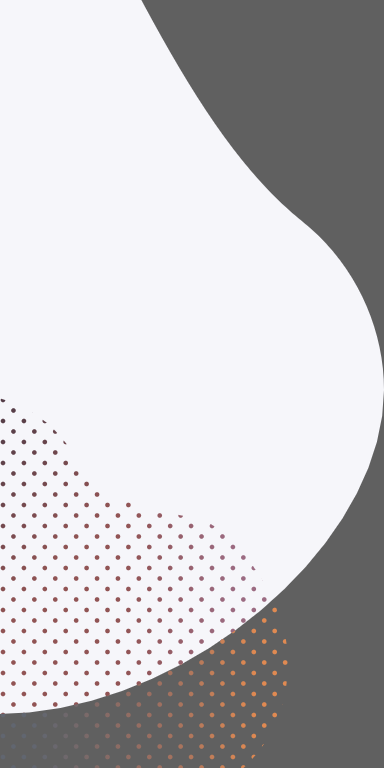
Reproduce this background procedurally as a Shadertoy shader.

```glsl
// Pale flowing blob on grey with a staggered field of coloured dots in its lower left.

// Layout units: the canvas spans DESIGN, with y measured down from the top.
const vec2 DESIGN = vec2(384.0, 768.0);
const int CURVE_STEPS = 18;

const vec2 DOT_ORIGIN = vec2(3.0, 421.0);
const vec2 DOT_SPACING = vec2(10.45, 10.5);
const float DOT_RADIUS = 2.3;

const vec3 GREY = vec3(0.376);
const vec3 PALE = vec3(0.965, 0.965, 0.982);
const vec3 DOT_DARK = vec3(0.33, 0.24, 0.28);
const vec3 DOT_RED = vec3(0.57, 0.33, 0.33);
const vec3 DOT_MAUVE = vec3(0.61, 0.42, 0.51);
const vec3 DOT_SLATE = vec3(0.38, 0.40, 0.44);
const vec3 DOT_BROWN = vec3(0.60, 0.43, 0.38);
const vec3 DOT_ORANGE = vec3(0.88, 0.54, 0.32);

// Chains of cubic Bezier curves; each curve starts where the last one ends.
const int BLOB_CURVES = 3;
const vec2 BLOB_EDGE[10] = vec2[10](
    vec2(136, -10), vec2(188, 88), vec2(238, 170),
    vec2(303, 222), vec2(353, 262), vec2(384, 325),
    vec2(384, 390), vec2(384, 545), vec2(185, 714), vec2(-2, 714));

const int FIELD_CURVES = 4;
const vec2 FIELD_EDGE[13] = vec2[13](
    vec2(-5, 397), vec2(45, 410), vec2(66, 440),
    vec2(82, 468), vec2(100, 500), vec2(150, 510),
    vec2(190, 517), vec2(228, 518), vec2(288, 600),
    vec2(288, 660), vec2(288, 710), vec2(270, 745), vec2(236, 775));

vec2 bezier(vec2 a, vec2 b, vec2 c, vec2 d, float t) {
    float s = 1.0 - t;
    return s * s * s * a + 3.0 * s * s * t * b + 3.0 * s * t * t * c + t * t * t * d;
}

float segmentDistance(vec2 p, vec2 a, vec2 b) {
    vec2 ab = b - a;
    return length(p - a - ab * clamp(dot(p - a, ab) / dot(ab, ab), 0.0, 1.0));
}

// Adds one curve: x holds the nearest distance, y the side (-1 left of the edge).
void addCurve(inout vec2 edge, vec2 p, vec2 a, vec2 b, vec2 c, vec2 d) {
    vec2 last = a;
    for (int i = 1; i <= CURVE_STEPS; i++) {
        vec2 next = bezier(a, b, c, d, float(i) / float(CURVE_STEPS));
        edge.x = min(edge.x, segmentDistance(p, last, next));
        if ((last.y > p.y) != (next.y > p.y)) {
            float crossing = mix(last.x, next.x, (p.y - last.y) / (next.y - last.y));
            if (crossing > p.x) edge.y = -edge.y;
        }
        last = next;
    }
}

float blobDistance(vec2 p) {
    vec2 edge = vec2(1e4, 1.0);
    for (int i = 0; i < BLOB_CURVES; i++) {
        int k = 3 * i;
        addCurve(edge, p, BLOB_EDGE[k], BLOB_EDGE[k + 1], BLOB_EDGE[k + 2], BLOB_EDGE[k + 3]);
    }
    return edge.x * edge.y;
}

float fieldDistance(vec2 p) {
    vec2 edge = vec2(1e4, 1.0);
    for (int i = 0; i < FIELD_CURVES; i++) {
        int k = 3 * i;
        addCurve(edge, p, FIELD_EDGE[k], FIELD_EDGE[k + 1], FIELD_EDGE[k + 2], FIELD_EDGE[k + 3]);
    }
    return edge.x * edge.y;
}

// Two interleaved square grids form the staggered pattern.
float dotDistance(vec2 p) {
    vec2 q = (p - DOT_ORIGIN) / DOT_SPACING;
    vec2 even = q - 2.0 * round(0.5 * q);
    vec2 odd = q - 1.0 - 2.0 * round(0.5 * (q - 1.0));
    return min(length(even * DOT_SPACING), length(odd * DOT_SPACING)) - DOT_RADIUS;
}

float coverage(float dist, float pixel) {
    return clamp(0.5 - dist / pixel, 0.0, 1.0);
}

void mainImage(out vec4 fragColor, in vec2 fragCoord) {
    vec2 uv = fragCoord / iResolution.xy;
    vec2 p = vec2(uv.x, 1.0 - uv.y) * DESIGN;
    float pixel = DESIGN.y / iResolution.y;

    // Pale shape over grey
    float blob = coverage(blobDistance(p), pixel);
    vec3 color = mix(GREY, PALE, blob);

    // Dot tints change with position and with the ground beneath
    float warmth = smoothstep(390.0, 660.0, p.y + 1.1 * p.x);
    vec3 onPale = mix(DOT_DARK, DOT_RED, warmth);
    onPale = mix(onPale, DOT_MAUVE, smoothstep(110.0, 250.0, p.x));
    vec3 onGrey = mix(DOT_SLATE, DOT_BROWN, smoothstep(20.0, 160.0, p.x));
    onGrey = mix(onGrey, DOT_ORANGE, smoothstep(140.0, 270.0, p.x));

    // Dots clipped by the field outline
    float dots = coverage(max(dotDistance(p), fieldDistance(p)), pixel);
    color = mix(color, mix(onGrey, onPale, blob), dots);

    fragColor = vec4(color, 1.0);
}
```
